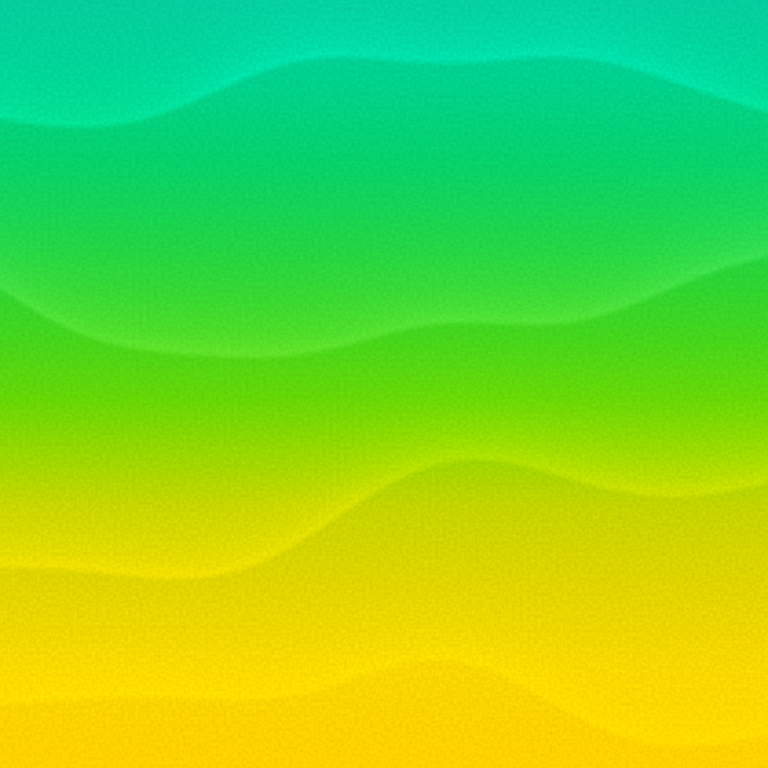
This background is drawn by a WebGL 1 fragment shader. Its source:

```glsl
precision highp float;

uniform vec2 u_resolution;

const float PI = 3.14159265;

// Grain
const float GRAIN_SCALE = 210.0;
const float GRAIN_STRENGTH = 0.055;

// Glow above each ridge
const float EDGE_SOFTNESS = 0.006;
const float HALO_REACH = 0.062;
const float CREST_REACH = 0.009;
const float CREST_SHARE = 0.25;

const vec3 GLOW_TEAL = vec3(0.0, 0.09, 0.13);
const vec3 GLOW_GREEN = vec3(0.10, 0.065, 0.09);
const vec3 GLOW_LIME = vec3(0.10, 0.06, 0.0);
const vec3 GLOW_GOLD = vec3(0.03, 0.045, 0.0);

// Vertical gradient, bottom to top
const vec3 AMBER = vec3(1.0, 0.82, 0.0);
const vec3 GOLD = vec3(0.97, 0.84, 0.0);
const vec3 OLIVE = vec3(0.86, 0.83, 0.0);
const vec3 CITRON = vec3(0.77, 0.83, 0.0);
const vec3 LIME = vec3(0.59, 0.84, 0.0);
const vec3 LEAF = vec3(0.40, 0.84, 0.02);
const vec3 GRASS = vec3(0.25, 0.835, 0.12);
const vec3 GREEN = vec3(0.13, 0.83, 0.25);
const vec3 EMERALD = vec3(0.02, 0.82, 0.42);
const vec3 JADE = vec3(0.0, 0.82, 0.56);
const vec3 TEAL = vec3(0.02, 0.80, 0.61);

vec2 gradientAt(vec2 cell) {
  float h = fract(sin(dot(cell, vec2(127.1, 311.7))) * 43758.5);
  float angle = 2.0 * PI * h;
  return vec2(cos(angle), sin(angle));
}

float gradientNoise(vec2 p) {
  vec2 cell = floor(p);
  vec2 f = p - cell;
  vec2 w = f * f * f * (f * (f * 6.0 - 15.0) + 10.0);
  vec2 e = vec2(1.0, 0.0);
  float a = dot(gradientAt(cell), f);
  float b = dot(gradientAt(cell + e.xy), f - e.xy);
  float c = dot(gradientAt(cell + e.yx), f - e.yx);
  float d = dot(gradientAt(cell + e.xx), f - e.xx);
  return mix(mix(a, b, w.x), mix(c, d, w.x), w.y);
}

float ramp(float from, float to, float t) {
  return clamp((t - from) / (to - from), 0.0, 1.0);
}

vec3 skyGradient(float y) {
  vec3 color = mix(AMBER, GOLD, ramp(0.0, 0.13, y));
  color = mix(color, OLIVE, ramp(0.13, 0.26, y));
  color = mix(color, CITRON, ramp(0.26, 0.34, y));
  color = mix(color, LIME, ramp(0.34, 0.41, y));
  color = mix(color, LEAF, ramp(0.41, 0.48, y));
  color = mix(color, GRASS, ramp(0.48, 0.57, y));
  color = mix(color, GREEN, ramp(0.57, 0.67, y));
  color = mix(color, EMERALD, ramp(0.67, 0.79, y));
  color = mix(color, JADE, ramp(0.79, 0.90, y));
  return mix(color, TEAL, ramp(0.90, 1.0, y));
}

// Straight line between two end heights, bent by six sine harmonics
float ridge(float x, vec2 ends, vec3 low, vec3 high) {
  vec3 lowWaves = sin(PI * x * vec3(1.0, 2.0, 3.0));
  vec3 highWaves = sin(PI * x * vec3(4.0, 5.0, 6.0));
  return mix(ends.x, ends.y, x) + dot(low, lowWaves) + dot(high, highWaves);
}

// Sharp at the ridge, fading upward
float glowAbove(float d) {
  float rise = max(d, 0.0);
  float halo = exp(-rise / HALO_REACH);
  float crest = exp(-rise / CREST_REACH);
  float edge = smoothstep(-EDGE_SOFTNESS, EDGE_SOFTNESS, d);
  return edge * mix(halo, crest, CREST_SHARE);
}

void main() {
  vec2 uv = gl_FragCoord.xy / u_resolution;

  // Ridge heights, top to bottom
  float tealRidge = ridge(uv.x, vec2(0.846, 0.854),
    vec3(0.0693, -0.0230, -0.0079), vec3(-0.0133, -0.0042, 0.0037));
  float greenRidge = ridge(uv.x, vec2(0.625, 0.667),
    vec3(-0.1013, -0.0175, -0.0181), vec3(-0.0007, 0.0018, -0.0064));
  float limeRidge = ridge(uv.x, vec2(0.262, 0.371),
    vec3(0.0212, -0.0369, -0.0250), vec3(0.0179, 0.0034, -0.0004));
  float goldRidge = ridge(uv.x, vec2(0.083, 0.043),
    vec3(0.0451, -0.0025, -0.0215), vec3(0.0197, 0.0001, -0.0035));

  // Gradient and glows
  vec3 color = skyGradient(uv.y);
  color += GLOW_TEAL * glowAbove(uv.y - tealRidge);
  color += GLOW_GREEN * glowAbove(uv.y - greenRidge);
  color += GLOW_LIME * glowAbove(uv.y - limeRidge);
  color += GLOW_GOLD * glowAbove(uv.y - goldRidge);

  // Fine grain in two octaves
  vec2 grainPoint = uv * GRAIN_SCALE;
  float grain = gradientNoise(grainPoint) + 0.5 * gradientNoise(grainPoint * 1.7 + 31.4);
  color *= 1.0 + GRAIN_STRENGTH * grain;

  gl_FragColor = vec4(clamp(color, 0.0, 1.0), 1.0);
}
```
